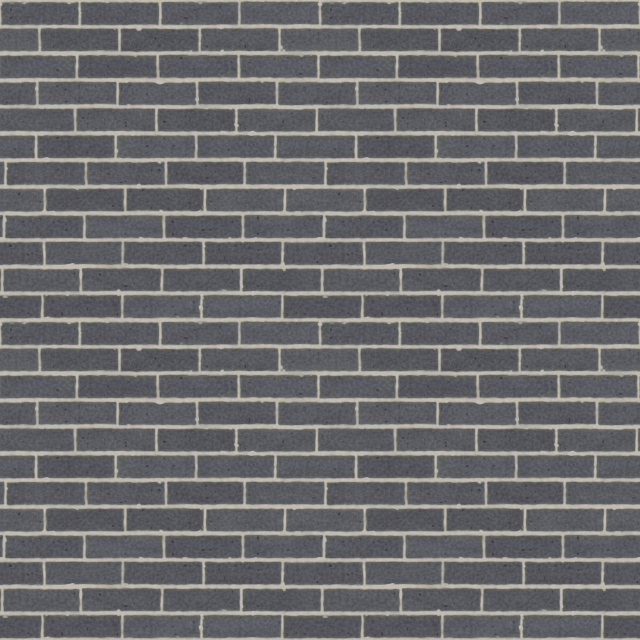
A Shadertoy shader for this texture:

```glsl
// Grey running-bond brick wall with pale mortar: a patch of 4 by 12 bricks,
// laid twice each way. Each brick is a rounded box distance with ragged edges;
// wrapping gradient noise adds the grain, pits, dust and mortar stains.

const float PATCHES = 2.0;                   // patches across and down
const vec2 BRICKS = vec2(4.0, 12.0);         // bricks in one patch
// Lengths are fractions of one patch
const vec2 HALF_JOINT = vec2(0.0045, 0.0070);
const float CORNER = 0.004;
const float EDGE_SOFTNESS = 0.0018;
const float EDGE_ROUGHNESS = 0.0022;
const float CHIP_DEPTH = 0.006;
const float WAVINESS = 0.0016;
// Lengths are fractions of one brick
const float JOINT_JITTER = 0.022;
const float DRIFT_START = 0.068;             // stagger of the courses, in pairs
const float DRIFT_STEP = 0.024;

const vec3 BRICK_DARK = vec3(0.325, 0.325, 0.347);
const vec3 BRICK_LIGHT = vec3(0.367, 0.377, 0.397);
const vec3 DUST = vec3(0.430, 0.425, 0.405);
const vec3 MORTAR_LIGHT = vec3(0.755, 0.735, 0.685);
const vec3 MORTAR_DARK = vec3(0.620, 0.610, 0.570);
const float GRAIN = 0.055;
const float PIT_DEPTH = 0.10;

// Integer hash of a lattice point, from 0 to 1
float hash(vec2 cell, float seed) {
    uvec3 v = uvec3(ivec3(cell, seed));
    uint h = v.x * 73856093u ^ v.y * 19349663u ^ v.z * 83492791u;
    h = (h ^ (h >> 16)) * 73244475u;
    h = (h ^ (h >> 15)) * 73244475u;
    return float((h ^ (h >> 16)) & 65535u) / 65535.0;
}

// Slope of the wrapped lattice point, along the offset from it
float slope(vec2 cell, vec2 offset, vec2 period, float seed) {
    float angle = 6.28318 * hash(mod(cell, period), seed);
    return dot(vec2(cos(angle), sin(angle)), offset);
}

// Gradient noise about zero; period is the whole number of cells per patch
float noise(vec2 p, vec2 period, float seed) {
    p *= period;
    vec2 i = floor(p), f = p - i;
    vec2 w = f * f * f * (f * (f * 6.0 - 15.0) + 10.0);
    vec2 e = vec2(1.0, 0.0);
    float low = mix(slope(i, f, period, seed),
                    slope(i + e.xy, f - e.xy, period, seed), w.x);
    float high = mix(slope(i + e.yx, f - e.yx, period, seed),
                     slope(i + e.xx, f - e.xx, period, seed), w.x);
    return mix(low, high, w.y);
}

// Signed distance to the brick around p, negative inside; id names the brick
float brickDistance(vec2 p, out vec2 id) {
    vec2 q = p * BRICKS;
    float row = floor(q.y);
    float course = mod(BRICKS.y - 1.0 - row, BRICKS.y);   // counted from the top
    float pair = mod(floor(course * 0.5) + 3.0, 6.0);
    float x = q.x - DRIFT_START + DRIFT_STEP * pair - 0.5 * mod(course, 2.0);

    // Upright joints on both sides, each shifted a little
    float nearest = floor(x + 0.5);
    float shift = JOINT_JITTER * (hash(vec2(mod(nearest, BRICKS.x), course), 1.0) - 0.5);
    float column = x > nearest + shift ? nearest : nearest - 1.0;
    id = vec2(mod(column, BRICKS.x), course);

    // Distance to the nearest upright joint and to the nearest bed joint
    float lift = 0.03 * (hash(id, 2.0) - 0.5);
    vec2 toJoint = vec2(abs(x - nearest - shift), 0.5 - abs(q.y - row - 0.5 - lift)) / BRICKS;
    vec2 outside = HALF_JOINT + CORNER - toJoint;
    return length(max(outside, 0.0)) + min(max(outside.x, outside.y), 0.0) - CORNER;
}

void mainImage(out vec4 fragColor, in vec2 fragCoord) {
    vec2 p = fract(fragCoord / iResolution.xy * PATCHES);
    float pixel = PATCHES / iResolution.y;

    // Slightly wavy courses, ragged brick edges and a few chips
    vec2 wave = vec2(noise(p, vec2(9.0, 24.0), 3.0), noise(p, vec2(8.0, 12.0), 4.0));
    vec2 id;
    float d = brickDistance(p + WAVINESS * wave, id);
    d += EDGE_ROUGHNESS * noise(p, vec2(50.0, 60.0), 5.0);
    d += CHIP_DEPTH * smoothstep(0.32, 0.60, noise(p, vec2(31.0, 37.0), 6.0));

    // Brick face: own tone, cloudy patches, grain and dark pits
    float cloud = noise(p, vec2(12.0, 30.0), 7.0);
    float grain = noise(p, vec2(90.0, 100.0), 8.0) + 0.7 * noise(p, vec2(151.0, 160.0), 9.0);
    float pits = smoothstep(0.34, 0.60, noise(p, vec2(75.0, 80.0), 10.0));
    float tone = clamp(0.15 + 0.75 * hash(id, 11.0) + 0.6 * cloud, 0.0, 1.0);
    vec3 brick = mix(BRICK_DARK, BRICK_LIGHT, tone);
    brick += GRAIN * grain - PIT_DEPTH * pits;
    float rim = smoothstep(-0.008, 0.0, d + 0.004 * cloud);
    brick = mix(brick, DUST, 0.55 * rim);

    // Mortar: lightest mid-joint, with stains and sandy grain
    float stain = noise(p, vec2(7.0, 12.0), 12.0) + 0.6 * noise(p, vec2(40.0, 48.0), 13.0);
    float lightness = smoothstep(0.0, 0.0055, d) + 0.7 * stain;
    vec3 mortar = mix(MORTAR_DARK, MORTAR_LIGHT, clamp(lightness, 0.0, 1.0));
    mortar += 0.5 * GRAIN * grain;

    float blur = max(EDGE_SOFTNESS, 0.7 * pixel);
    vec3 color = mix(brick, mortar, smoothstep(-blur, blur, d));
    fragColor = vec4(color, 1.0);
}
```
